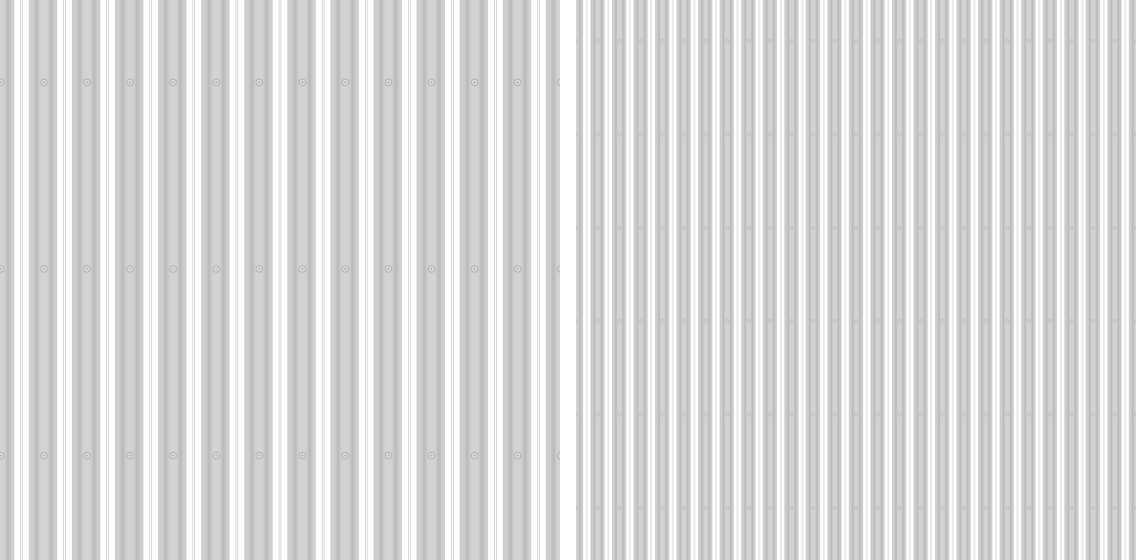
Left: one tile. Right: repeated 2 by 2.
This texture is drawn by a WebGL 1 fragment shader. Its source:

```glsl
precision highp float;
// Ribbed sheet-metal cladding: grey pans with soft folds, white ribs with twin seams, rows of screws.

uniform vec2 u_resolution;

#define COLUMNS 13.0
#define SCREW_ROWS 3.0
#define SCREW_HEIGHT 0.559
#define PAN_HALF_WIDTH 0.0254
#define PAN_SHIFT 0.0014
#define FOLD_OFFSET 0.0130
#define FOLD_WIDTH 0.0046
#define SEAM_OFFSET 0.0017
#define SEAM_WIDTH 0.0009
#define SCREW_RADIUS 0.0062

const vec3 RIB_WHITE = vec3(0.997);
const vec3 PAN_GREY = vec3(0.828);
const vec3 FOLD_GREY = vec3(0.735);
const vec3 SEAM_GREY = vec3(0.70);
const vec3 SCREW_GREY = vec3(0.855);
const vec3 SCREW_DARK = vec3(0.60);

// Share of a pixel at x that lies between a and b.
float spanCoverage(float x, float a, float b, float pixel) {
  float h = 0.5 * pixel;
  return max(0.0, min(x + h, b) - max(x - h, a)) / pixel;
}

float strokeCoverage(float x, float width, float pixel) {
  return spanCoverage(x, -0.5 * width, 0.5 * width, pixel);
}

// Grey pan: two soft dark folds and slightly dimmer outer flanks.
vec3 panColor(float x) {
  float side = abs(x - PAN_SHIFT);
  float t = (side - FOLD_OFFSET) / FOLD_WIDTH;
  float fold = exp(-t * t);
  float flank = smoothstep(FOLD_OFFSET, PAN_HALF_WIDTH, side);
  return mix(PAN_GREY - 0.02 * flank, FOLD_GREY, fold);
}

// Screw head: soft shadow, rim, pale disc and a small cross slot.
vec3 addScrew(vec3 color, vec2 q, float pixel) {
  float r = length(q);
  float disc = clamp((SCREW_RADIUS - r) / pixel + 0.5, 0.0, 1.0);
  float shadow = 1.0 - smoothstep(SCREW_RADIUS, 1.5 * SCREW_RADIUS, r);
  float rim = strokeCoverage(r - 0.9 * SCREW_RADIUS, 0.0011, pixel);
  float arm = 0.38 * SCREW_RADIUS;
  vec2 thin = vec2(strokeCoverage(q.x, 0.0012, pixel), strokeCoverage(q.y, 0.0012, pixel));
  vec2 reach = vec2(strokeCoverage(q.x, 2.0 * arm, pixel), strokeCoverage(q.y, 2.0 * arm, pixel));
  float slot = max(thin.x * reach.y, thin.y * reach.x);
  color *= 1.0 - 0.04 * shadow;
  color = mix(color, SCREW_GREY, disc);
  return mix(color, SCREW_DARK, max(0.85 * rim, 0.8 * slot));
}

void main() {
  vec2 uv = gl_FragCoord.xy / u_resolution;
  float pixel = 1.0 / u_resolution.x;

  // Column coordinate centred on each pan, in canvas units.
  float x = (fract(uv.x * COLUMNS + 0.5) - 0.5) / COLUMNS;
  float y = (fract(uv.y * SCREW_ROWS - SCREW_HEIGHT + 0.5) - 0.5) / SCREW_ROWS;

  // White rib with its pair of seams.
  float fromRib = 0.5 / COLUMNS - abs(x);
  float seam = strokeCoverage(fromRib - SEAM_OFFSET, SEAM_WIDTH, pixel);
  vec3 color = mix(RIB_WHITE, SEAM_GREY, seam);

  // Pan and screws.
  float pan = spanCoverage(x, -PAN_HALF_WIDTH, PAN_HALF_WIDTH, pixel);
  color = mix(color, panColor(x), pan);
  color = addScrew(color, vec2(x - PAN_SHIFT, y), pixel);

  gl_FragColor = vec4(color, 1.0);
}
```
